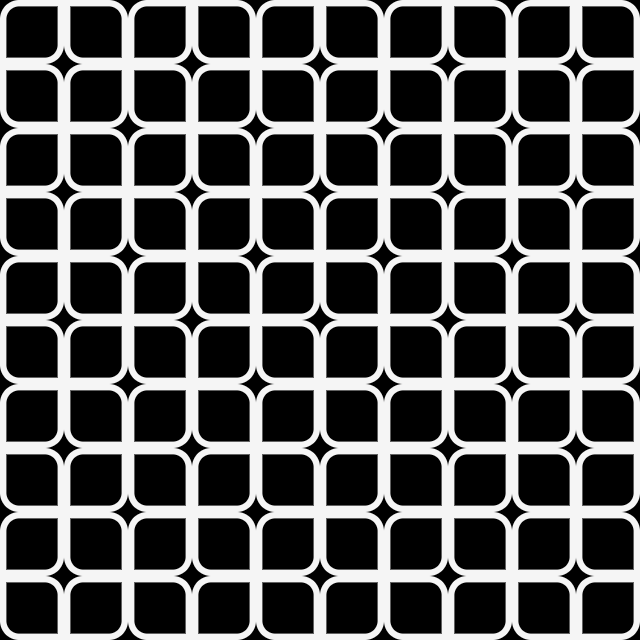
Write a WebGL 2 fragment shader that draws this pattern.

```glsl
#version 300 es
precision highp float;

#define REPEATS 5.0        // whole repeats across and down
#define HALF_LINE 0.1      // frame width inside one cell, in cells
#define OUTER_RADIUS 0.3   // rounding of the frame's outer edge, in cells
#define LINE_COLOR vec3(0.96)
#define GROUND_COLOR vec3(0.0)

uniform vec2 u_resolution;
out vec4 fragColor;

// Fraction of a pixel covered, for a distance that is positive inside.
float coverage(float inside, float pixel) {
    return clamp(inside / pixel + 0.5, 0.0, 1.0);
}

float roundedBox(vec2 p, float halfSize, float radius) {
    vec2 q = abs(p) - halfSize + radius;
    return min(max(q.x, q.y), 0.0) + length(max(q, 0.0)) - radius;
}

// Quarter of a concave star whose centre lies at toCorner = 0.
float starCoverage(vec2 toCorner, float pixel) {
    float inside = length(max(OUTER_RADIUS - toCorner, 0.0)) - OUTER_RADIUS;
    // The mirrored edge keeps the thin tips from leaving a seam.
    float mirrored = -inside - 2.0 * min(toCorner.x, toCorner.y);
    return coverage(inside, pixel) - coverage(mirrored, pixel);
}

void main() {
    // Each repeat holds two by two cells.
    float cells = 2.0 * REPEATS;
    vec2 grid = gl_FragCoord.xy / u_resolution * cells;
    float pixel = cells / min(u_resolution.x, u_resolution.y);

    // Mirror every other cell so that rounded corners meet.
    vec2 cell = floor(grid);
    vec2 local = grid - cell - 0.5;
    if (mod(cell.x + cell.y, 2.0) > 0.5) local.x = -local.x;
    bool isRounded = local.x * local.y > 0.0;

    // Dark window inside the frame.
    float innerRadius = isRounded ? OUTER_RADIUS - HALF_LINE : 0.0;
    float window = coverage(-roundedBox(local, 0.5 - HALF_LINE, innerRadius), pixel);

    // Dark star where four rounded corners meet.
    float star = isRounded ? starCoverage(0.5 - abs(local), pixel) : 0.0;

    float ground = clamp(window + star, 0.0, 1.0);
    fragColor = vec4(mix(LINE_COLOR, GROUND_COLOR, ground), 1.0);
}
```
